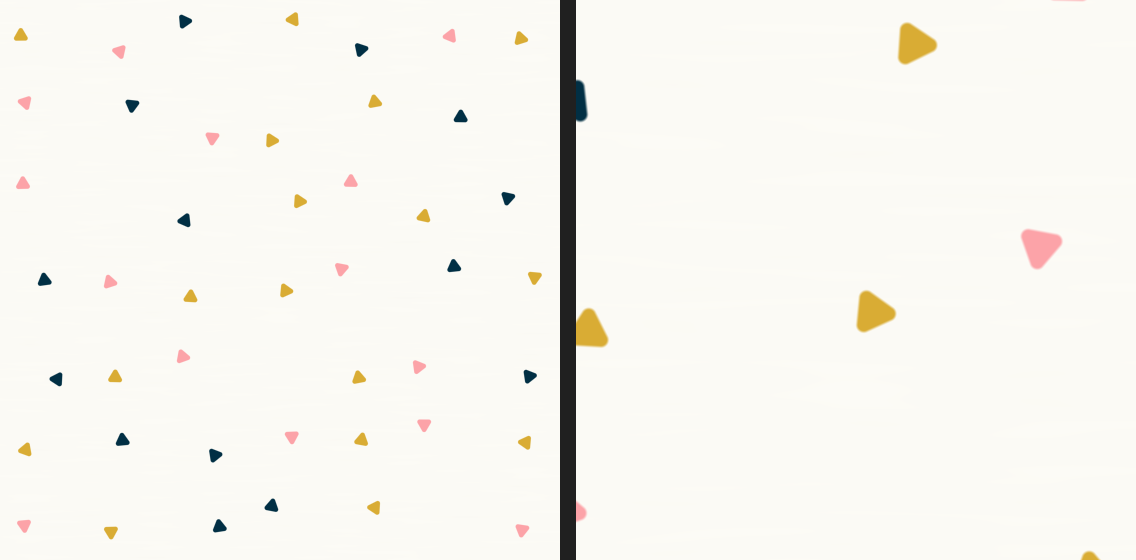
Left: the whole. Right: its middle third, enlarged.
This pattern is drawn by a WebGL 2 fragment shader. Its source:

```glsl
#version 300 es
precision highp float;
// Sparse rounded triangles in navy, pink and gold, scattered over warm off-white paper.

uniform vec2 u_resolution;
out vec4 outColor;

const vec3 PAPER = vec3(0.985, 0.981, 0.961);
const vec3 NAVY = vec3(0.005, 0.185, 0.265);
const vec3 PINK = vec3(0.99, 0.64, 0.66);
const vec3 GOLD = vec3(0.85, 0.675, 0.205);

const float GRID = 7.0;            // cells along one side
const float JITTER = 0.54;         // wander range inside a cell
const float HALF_SIDE = 0.0081;    // triangle core
const float CORNER = 0.0042;       // corner rounding
const float SOFTNESS = 0.0011;     // least half-width of an edge
const float GRAIN = 0.005;         // strength of the paper streaks
const float TAU = 6.2831853;

// Integer hash: cell and seed to three values in 0..1
vec3 hash3(vec2 cell, int seed) {
    uvec3 v = uvec3(ivec3(ivec2(cell), seed)) * 1664525u + 1013904223u;
    v.x += v.y * v.z; v.y += v.z * v.x; v.z += v.x * v.y;
    v ^= v >> 16u;
    v.x += v.y * v.z; v.y += v.z * v.x; v.z += v.x * v.y;
    return vec3(v >> 8u) / 16777216.0;
}

vec2 gradient(vec2 corner, int seed) {
    float angle = TAU * hash3(corner, seed).x;
    return vec2(cos(angle), sin(angle));
}

float gradientNoise(vec2 p, int seed) {
    vec2 i = floor(p), f = fract(p);
    vec2 u = f * f * f * (f * (f * 6.0 - 15.0) + 10.0);
    vec2 e = vec2(1.0, 0.0);
    float a = dot(gradient(i, seed), f);
    float b = dot(gradient(i + e.xy, seed), f - e.xy);
    float c = dot(gradient(i + e.yx, seed), f - e.yx);
    float d = dot(gradient(i + e.xx, seed), f - e.xx);
    return mix(mix(a, b, u.x), mix(c, d, u.x), u.y);
}

mat2 rotation(float angle) {
    float c = cos(angle), s = sin(angle);
    return mat2(c, s, -s, c);
}

// Signed distance to an upright equilateral triangle with rounded corners
float roundedTriangle(vec2 p, float halfSide, float corner) {
    const float k = sqrt(3.0);
    p = vec2(abs(p.x) - halfSide, p.y + halfSide / k);
    if (p.x + k * p.y > 0.0) p = vec2(p.x - k * p.y, -k * p.x - p.y) * 0.5;
    p.x -= clamp(p.x, -2.0 * halfSide, 0.0);
    return -length(p) * sign(p.y) - corner;
}

// Every run of three cells holds each colour once, in shuffled order
vec3 inkColor(float index, int seed) {
    vec3 h = hash3(vec2(floor(index / 3.0), 0.0), seed);
    float turn = h.x < 0.5 ? 1.0 : 2.0;
    float kind = mod(index * turn + floor(h.y * 3.0), 3.0);
    return kind < 0.5 ? NAVY : (kind < 1.5 ? PINK : GOLD);
}

// One jittered triangle per cell, mostly facing an axis; a few cells stay empty
vec4 triangleLayer(vec2 uv, float edge, int seed) {
    vec2 cell = floor(uv * GRID);
    float index = cell.y * GRID + cell.x;
    if (mod(index, 12.0) == 5.0) return vec4(0.0);

    vec2 center = (cell + 0.5 + JITTER * (hash3(cell, seed).xy - 0.5)) / GRID;
    vec3 h = hash3(cell, seed + 1);
    float angle = TAU * 0.25 * floor(h.x * 4.0) + 0.44 * (h.y - 0.5);
    float dist = roundedTriangle(rotation(angle) * (uv - center), HALF_SIDE, CORNER);
    return vec4(inkColor(index, seed + 2), 1.0 - smoothstep(-edge, edge, dist));
}

void main() {
    float scale = min(u_resolution.x, u_resolution.y);
    vec2 uv = gl_FragCoord.xy / scale;
    float edge = max(SOFTNESS, 0.75 / scale);

    // Paper with faint horizontal streaks
    vec3 color = PAPER + GRAIN * gradientNoise(uv * vec2(9.0, 110.0), 31);

    // Scattered triangles
    vec4 ink = triangleLayer(uv, edge, 7);
    color = mix(color, ink.rgb, ink.a);

    outColor = vec4(color, 1.0);
}
```
